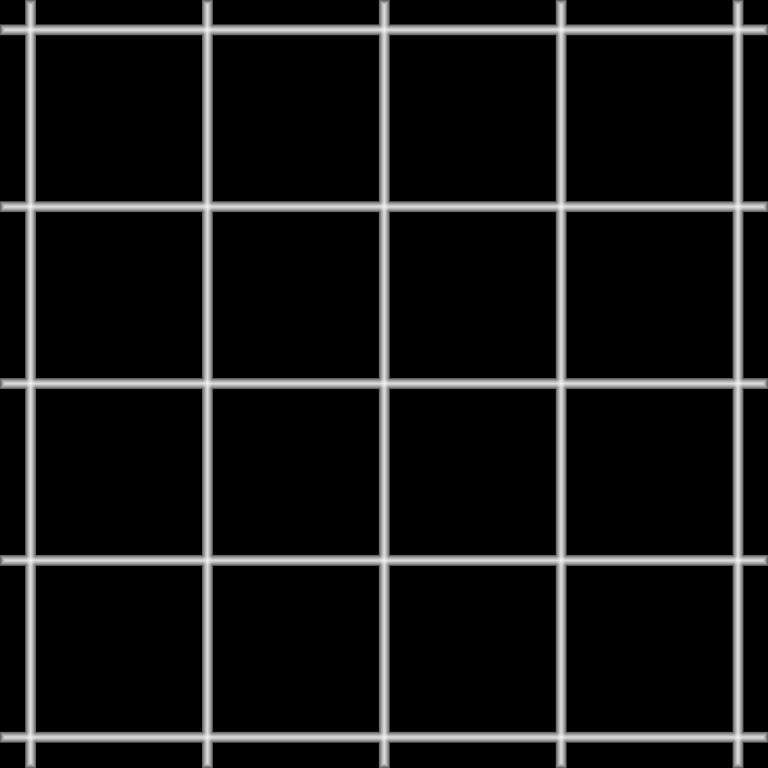
This pattern is drawn by a WebGL 2 fragment shader. Its source:

```glsl
#version 300 es
precision highp float;

uniform vec2 u_resolution;
out vec4 outColor;

const vec2 GRID_CENTER = vec2(0.5004, 0.5006);
const float SPACING = 0.2303;       // distance between neighbouring bars
const float HALF_WIDTH = 0.0071;    // half the thickness of a bar
const float BEVEL_CURVE = 1.3;      // roundness of the bar profile
const float CROSSING_GLOW = 0.26;   // extra light where bars meet
const vec3 BACKGROUND = vec3(0.0);
const vec3 RIM_GREY = vec3(0.34);
const vec3 RIDGE_GREY = vec3(0.86);

// Distance to the nearest bar axis, for vertical (x) and horizontal (y) bars
vec2 axisDistance(vec2 p) {
    vec2 cell = (p - GRID_CENTER) / SPACING;
    return abs(fract(cell + 0.5) - 0.5) * SPACING;
}

// Depth inside the union of both bar sets; negative outside
float gridDepth(vec2 p) {
    vec2 inset = HALF_WIDTH - axisDistance(p);
    return length(max(inset, 0.0)) + min(max(inset.x, inset.y), 0.0);
}

// Rounded metal shading from dark rim to bright ridge
vec3 barColor(float depth) {
    float level = depth / HALF_WIDTH;
    float slope = pow(1.0 - clamp(level, 0.0, 1.0), BEVEL_CURVE);
    float glow = CROSSING_GLOW * max(level - 1.0, 0.0);
    return mix(RIDGE_GREY, RIM_GREY, slope) + glow;
}

void main() {
    vec2 uv = gl_FragCoord.xy / u_resolution;
    float pixel = 1.0 / min(u_resolution.x, u_resolution.y);

    float depth = gridDepth(uv);
    float coverage = clamp(depth / pixel + 0.5, 0.0, 1.0);

    // Bars are also bevelled at their ends on the canvas border
    vec2 border = min(uv, 1.0 - uv);
    float bevelDepth = min(depth, min(border.x, border.y));

    outColor = vec4(mix(BACKGROUND, barColor(bevelDepth), coverage), 1.0);
}
```
